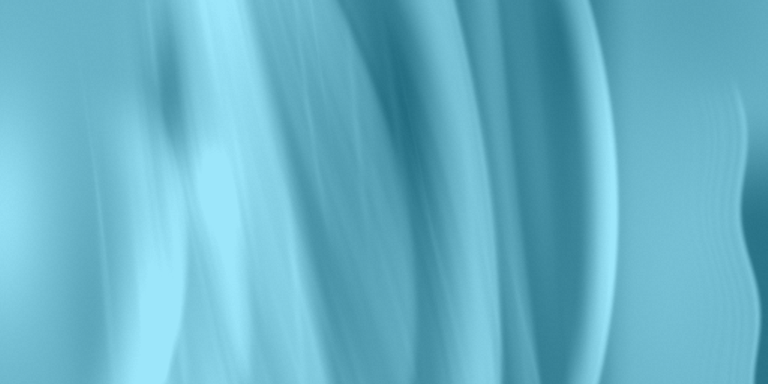
Write a Shadertoy shader that draws this background.

```glsl
// Soft translucent teal petals with blurred folds, thin bright rims and fine fibres.

const vec3 MID_TEAL = vec3(0.44, 0.73, 0.81);

float hash(vec2 p) {
    vec3 q = fract(vec3(p.xyx) * 0.1031);
    q += dot(q, q.yzx + 33.33);
    return fract((q.x + q.y) * q.z);
}

float noise(vec2 p) {
    vec2 i = floor(p), f = fract(p);
    f = f * f * (3.0 - 2.0 * f);
    return mix(mix(hash(i), hash(i + vec2(1, 0)), f.x),
               mix(hash(i + vec2(0, 1)), hash(i + vec2(1, 1)), f.x), f.y);
}

float glow(vec2 p, vec2 centre, vec2 radius) {
    vec2 q = (p - centre) / radius;
    return exp(-dot(q, q));
}

// Parabola through x positions at the bottom, middle and top.
float curve(vec3 xs, float y) {
    return mix(xs.x, xs.z, y) + 4.0 * y * (1.0 - y) * (xs.y - 0.5 * (xs.x + xs.z));
}

// Brightens slowly towards its right edge, then falls off across "soft".
float fold(vec2 p, vec3 edge, float width, float soft, float rim) {
    float side = p.x - curve(edge, p.y);
    float body = smoothstep(-width, -0.2 * width, side) * (1.0 - smoothstep(-soft, soft, side));
    float line = side / 0.009;
    return body + rim * exp(-line * line);
}

// Sideways drift of the fibres, strongest in the left centre.
float lean(vec2 p) {
    return -0.32 * p.y * exp(-pow((p.x - 0.8) / 0.5, 2.0));
}

// Thin hairs of random place, slope and length.
float strands(vec2 p) {
    float sum = 0.0;
    for (int i = 0; i < 24; i++) {
        float k = float(i);
        float root = 0.25 + 1.2 * (k + hash(vec2(k, 1.0))) / 24.0;
        float slope = -0.22 + 0.3 * (hash(vec2(k, 2.0)) - 0.5);
        float bend = 0.16 * (hash(vec2(k, 3.0)) - 0.5);
        float x = root + slope * p.y + bend * p.y * p.y;
        float width = mix(0.004, 0.014, hash(vec2(k, 4.0)));
        float span = (p.y - hash(vec2(k, 5.0))) / 0.3;
        float side = (p.x - x) / width;
        sum += exp(-side * side - span * span) * mix(0.3, 1.0, hash(vec2(k, 6.0)));
    }
    return sum;
}

float petals(vec2 p) {
    float lowTip = 1.0 - smoothstep(0.55, 0.82, p.y);
    float midTip = 1.0 - smoothstep(0.45, 0.68, p.y);
    float tone = 0.15 * lowTip * fold(p, vec3(0.42, 0.47, 0.26), 0.22, 0.02, 0.15);
    tone += 0.13 * midTip * fold(p, vec3(0.64, 0.605, 0.42), 0.16, 0.03, 0.1);
    tone += 0.21 * fold(p, vec3(0.86, 0.763, 0.638), 0.27, 0.035, 0.0);
    tone += 0.12 * fold(p, vec3(1.07, 1.045, 0.87), 0.3, 0.02, 0.1);
    tone += 0.25 * fold(p, vec3(1.30, 1.27, 1.177), 0.19, 0.022, 0.3);
    tone += 0.13 * fold(p, vec3(1.40, 1.34, 1.29), 0.1, 0.02, 0.2);
    tone += 0.24 * fold(p, vec3(1.555, 1.605, 1.53), 0.1, 0.012, 0.3);
    return tone;
}

float backdrop(vec2 p) {
    float valley = smoothstep(0.5, 1.0, p.x) * (1.0 - smoothstep(1.5, 1.66, p.x));
    float tone = -0.03 - 0.17 * valley;
    tone += 0.17 * glow(p, vec2(0.0, 0.45), vec2(0.13, 0.32));
    tone += 0.10 * glow(p, vec2(0.55, 0.53), vec2(0.08, 0.14));
    tone += 0.08 * glow(p, vec2(0.43, 0.1), vec2(0.15, 0.3));
    tone += 0.05 * glow(p, vec2(1.75, 0.3), vec2(0.15, 0.4));
    tone -= 0.15 * glow(p, vec2(0.44, 0.76), vec2(0.045, 0.2));
    tone -= 0.06 * glow(p, vec2(0.24, 0.15), vec2(0.07, 0.3));
    tone -= 0.07 * glow(p, vec2(1.05, 0.75), vec2(0.09, 0.3));
    tone -= 0.07 * glow(p, vec2(1.46, 0.95), vec2(0.08, 0.25));
    tone -= 0.06 * glow(p, vec2(1.8, 1.0), vec2(0.25, 0.25));
    return tone;
}

// Wavy veil on the right, with contour lines and a dark gap beyond its rim.
float veil(vec2 p) {
    float side = p.x - (1.974 - 0.075 * p.y + 0.016 * cos(13.66 * (p.y - 0.2)));
    float low = 1.0 - smoothstep(0.4, 0.75, p.y);
    float tip = 1.0 - smoothstep(0.7, 0.82, p.y);
    float inside = smoothstep(-0.2, -0.03, side) * (1.0 - smoothstep(-0.01, 0.01, side));
    float lines = sin(260.0 * side + 5.0 * noise(vec2(side * 30.0, p.y * 3.0)));
    float rim = exp(-pow(side / 0.008, 2.0));
    float gap = smoothstep(-0.008, 0.014, side);
    return tip * (inside * (0.02 + 0.007 * lines) + 0.07 * rim) - 0.25 * low * gap;
}

void mainImage(out vec4 fragColor, in vec2 fragCoord) {
    vec2 p = fragCoord / iResolution.y;
    float across = p.x - lean(p);
    float tone = backdrop(p) + petals(p) + veil(p);

    // Fibres and grain
    float centre = smoothstep(0.2, 0.5, p.x) * (1.0 - smoothstep(1.4, 1.7, p.x));
    tone += centre * 0.07 * (noise(vec2(across * 18.0, p.y * 1.6)) - 0.5);
    tone += centre * 0.025 * (noise(vec2(across * 70.0, p.y * 2.0 + 9.0)) - 0.5);
    tone += 0.04 * strands(p);
    tone += 0.012 * (hash(floor(p * 256.0)) - 0.5);

    fragColor = vec4(MID_TEAL + clamp(tone, -0.31, 0.17), 1.0);
}
```
